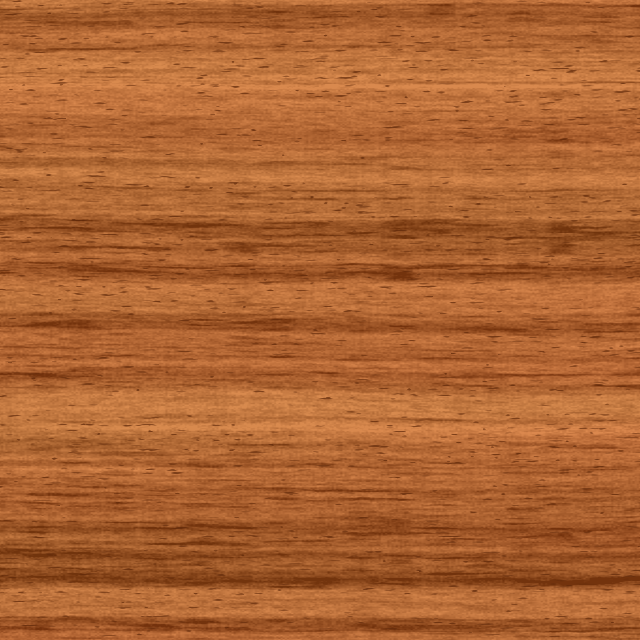
Write a three.js fragment shader that draws this texture.

```glsl
#define RING_HEIGHT 0.479
#define RING_OFFSET 0.056
#define WAVE 0.008
#define STRIPE_CONTRAST 0.39
#define LINE_COUNT 23.0
#define LINE_DEPTH 0.50
#define FIBRE_DEPTH 0.34
#define PORE_SHARE 0.50
#define GRAIN 0.27
#define DARK_WOOD vec3(0.450, 0.200, 0.050)
#define LIGHT_WOOD vec3(0.825, 0.512, 0.287)
#define PORE_COLOR vec3(0.370, 0.155, 0.035)

varying vec2 vUv;

float hash(vec2 p) {
  return fract(sin(dot(p, vec2(127.1, 311.7))) * 43758.55);
}

// Value noise; margin > 0 leaves flat plateaus with steeper steps across y
float bandNoise(vec2 p, float margin) {
  vec2 cell = floor(p);
  vec2 f = fract(p);
  f.x = smoothstep(0.0, 1.0, f.x);
  f.y = smoothstep(margin, 1.0 - margin, f.y);
  float low = mix(hash(cell), hash(cell + vec2(1.0, 0.0)), f.x);
  float high = mix(hash(cell + vec2(0.0, 1.0)), hash(cell + vec2(1.0, 1.0)), f.x);
  return mix(low, high, f.y);
}

float noise(vec2 p) {
  return bandNoise(p, 0.0);
}

// Long stripes of uneven width: finer octaves break up sooner
float stripes(vec2 p) {
  p.y += 0.05 * noise(vec2(0.5, p.y * 11.0));
  float sum = 0.0;
  float amplitude = 1.0;
  vec2 scale = vec2(0.12, 13.0);
  for (int i = 0; i < 5; i++) {
    float margin = 0.32 - 0.07 * float(i);
    sum += amplitude * (bandNoise(p * scale + float(i) * 17.3, margin) - 0.5);
    scale *= vec2(2.4, 2.15);
    amplitude *= 0.84;
  }
  return sum;
}

// Dark growth lines: crisp lower edge, fading upwards
float growthLines(vec2 p, float count) {
  float y = p.y * count;
  float row = floor(y);
  float rise = fract(y) - 0.1 - 0.4 * hash(vec2(row, count));
  float softness = 0.0011 * count;
  float edge = smoothstep(-softness, softness, rise);
  float fade = exp(-5.0 * max(rise, 0.0)) * (1.0 - fract(y));
  float depth = pow(hash(vec2(row, count + 9.0)), 1.7);
  float presence = 0.6 + 0.6 * noise(vec2(p.x * 3.0, row * 3.7));
  return edge * fade * depth * presence;
}

// Short dark dashes with ragged outlines, one candidate per jittered cell
float pores(vec2 p) {
  float cover = 0.0;
  float clump = noise(p * vec2(2.0, 48.0) + 41.0);
  vec2 ragged = vec2(0.5, 0.9) * (noise(p * vec2(130.0, 380.0)) - 0.5);
  for (int i = 0; i < 3; i++) {
    float layer = float(i) * 31.0;
    vec2 size = vec2(0.034, 0.0075) * (1.0 + 0.37 * float(i));
    vec2 grid = p / size + layer;
    grid.x += 7.0 * hash(vec2(floor(grid.y), layer));
    vec2 cell = floor(grid);
    vec2 center = 0.35 + 0.3 * vec2(hash(cell + 3.1), hash(cell + 7.7));
    float halfLength = size.x * mix(0.08, 0.34, hash(cell + 13.3));
    vec2 q = (fract(grid) - center) * size / vec2(halfLength, 0.0015);
    float dash = 1.0 - smoothstep(0.4, 1.1, length(q + ragged));
    float present = step(hash(cell + 19.9), PORE_SHARE * clump);
    cover = max(cover, dash * present * mix(0.12, 0.75, hash(cell + 23.5)));
  }
  return cover;
}

// Repeating ring: rippled late wood around a pale band, thinner pale bands beyond
float ringTone(float phase, float tone) {
  float s = phase - step(0.6, phase);
  float lateWood = smoothstep(-0.20, -0.10, s) * (1.0 - smoothstep(0.20, 0.29, s));
  float window = smoothstep(0.045, 0.06, s) * (1.0 - smoothstep(0.245, 0.26, s));
  float ripple = pow(0.5 + 0.5 * cos(6.2832 * s / 0.079), 2.0);
  tone -= 0.17 * lateWood + 0.26 * window * ripple;
  for (int i = 0; i < 3; i++) {
    float n = float(i);
    float offset = abs(fract(phase + 0.353 * n + 0.5) - 0.5);
    float halfWidth = 0.048 / (1.0 + 0.6 * n);
    float band = 1.0 - smoothstep(halfWidth - 0.004, halfWidth + 0.004 + 0.004 * n, offset);
    tone = mix(tone, 0.86 + 0.28 * (tone - 0.6), band * (0.85 - 0.2 * n));
  }
  return tone;
}

void main() {
  // Gentle waviness of the grain
  vec2 p = vUv;
  p.y += WAVE * (noise(vUv * vec2(2.5, 5.0)) - 0.5);
  p.y += 0.35 * WAVE * (noise(vUv * vec2(9.0, 24.0) + 9.0) - 0.5);
  p.y += 0.15 * WAVE * (noise(vUv * vec2(60.0, 90.0) + 21.0) - 0.5);

  float tone = 0.76 + STRIPE_CONTRAST * stripes(p);
  tone -= LINE_DEPTH * growthLines(p, LINE_COUNT);
  tone -= 0.7 * LINE_DEPTH * growthLines(p + 0.37, 2.6 * LINE_COUNT);
  tone = ringTone(fract((p.y - RING_OFFSET) / RING_HEIGHT), tone);

  // Broken dark fibres, gathered in the darker wood
  float fibre = smoothstep(0.58, 0.88, noise(p * vec2(16.0, 240.0) + 51.0));
  tone -= FIBRE_DEPTH * fibre * (1.0 - 0.75 * smoothstep(0.45, 0.95, tone));

  // Fine threads and a rough surface
  tone += GRAIN * (noise(p * vec2(60.0, 340.0)) - 0.5);
  tone += GRAIN * (noise(p * vec2(300.0, 450.0) + 63.0) - 0.5);
  tone = clamp(tone, 0.0, 1.08);

  // Colour drifts between olive and reddish brown
  vec3 color = mix(DARK_WOOD, LIGHT_WOOD, tone);
  float drift = noise(p * vec2(0.8, 19.0) + 77.0) - 0.5;
  color += drift * vec3(-0.020, 0.014, 0.003);
  color = mix(color, PORE_COLOR, pores(p));
  gl_FragColor = vec4(color, 1.0);
}
```
